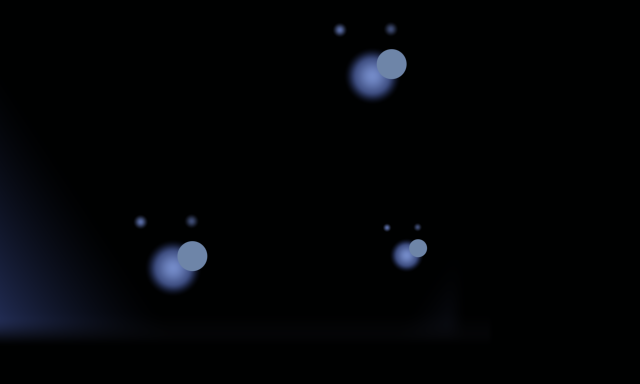
Write a Shadertoy shader that draws this background.

```glsl
const float ASPECT = 1.67;
const vec3 BACKDROP = vec3(0.0, 0.003, 0.004);
const vec3 ORB_CORE = vec3(0.45, 0.54, 0.78);
const vec3 ORB_RIM = vec3(0.15, 0.20, 0.38);
const vec3 DISC_COLOR = vec3(0.43, 0.52, 0.66);
const vec3 SPARK_COLOR = vec3(0.35, 0.42, 0.64);
const vec3 BEAM_COLOR = vec3(0.135, 0.175, 0.335);
const vec3 HAZE_COLOR = vec3(0.014, 0.014, 0.019);
const vec3 WEDGE_COLOR = vec3(0.026, 0.029, 0.050);

const float ORB_RADIUS = 0.076;
const float DISC_RADIUS = 0.039;
const float SPARK_RADIUS = 0.021;
const vec2 DISC_OFFSET = vec2(0.050, 0.031);
const vec2 SPARK_LEFT = vec2(-0.085, 0.120);
const vec2 SPARK_RIGHT = vec2(0.048, 0.122);

// Cluster centre in xy, scale in z
const vec3 CLUSTERS[3] = vec3[3](
    vec3(0.972, 0.802, 1.0),
    vec3(0.452, 0.302, 1.0),
    vec3(1.061, 0.335, 0.6)
);

float softSpot(vec2 p, float radius) {
    return 1.0 - smoothstep(0.0, radius, length(p));
}

// Light rising from the lower left, floor haze and a faint wedge
vec3 ambientLight(vec2 p) {
    float floorFade = smoothstep(0.095, 0.175, p.y);

    float reach = clamp(1.0 - p.x / 0.45 - (p.y - 0.14) / 0.68, 0.0, 1.0);
    vec3 light = BEAM_COLOR * pow(reach, 1.45) * floorFade;

    float haze = smoothstep(0.095, 0.13, p.y) * (1.0 - smoothstep(0.13, 0.19, p.y));
    light += HAZE_COLOR * haze * (1.0 - smoothstep(1.27, 1.29, p.x));

    float slope = p.x - 1.03 - 0.62 * (p.y - 0.14);
    float wedge = smoothstep(0.0, 0.15, slope) * (1.0 - smoothstep(1.16, 1.22, p.x));
    wedge *= floorFade * (1.0 - smoothstep(0.16, 0.43, p.y));
    return light + WEDGE_COLOR * wedge;
}

// Soft orb, two sparks and a solid disc in cluster units
vec3 addCluster(vec3 color, vec2 p, float pixel) {
    float radial = clamp(length(p) / ORB_RADIUS, 0.0, 1.0);
    vec3 orb = mix(ORB_CORE, ORB_RIM, smoothstep(0.0, 0.95, radial));
    color = mix(color, orb, 1.0 - smoothstep(0.55, 1.0, radial));

    color += SPARK_COLOR * softSpot(p - SPARK_LEFT, SPARK_RADIUS);
    color += 0.7 * SPARK_COLOR * softSpot(p - SPARK_RIGHT, SPARK_RADIUS);

    float edge = length(p - DISC_OFFSET) - DISC_RADIUS;
    return mix(color, DISC_COLOR, 1.0 - smoothstep(-pixel, pixel, edge));
}

void mainImage(out vec4 fragColor, in vec2 fragCoord) {
    vec2 p = fragCoord / iResolution.xy * vec2(ASPECT, 1.0);
    float pixel = 0.75 / iResolution.y;

    vec3 color = BACKDROP + ambientLight(p);
    for (int i = 0; i < 3; i++) {
        vec3 cluster = CLUSTERS[i];
        color = addCluster(color, (p - cluster.xy) / cluster.z, pixel / cluster.z);
    }
    fragColor = vec4(color, 1.0);
}
```
